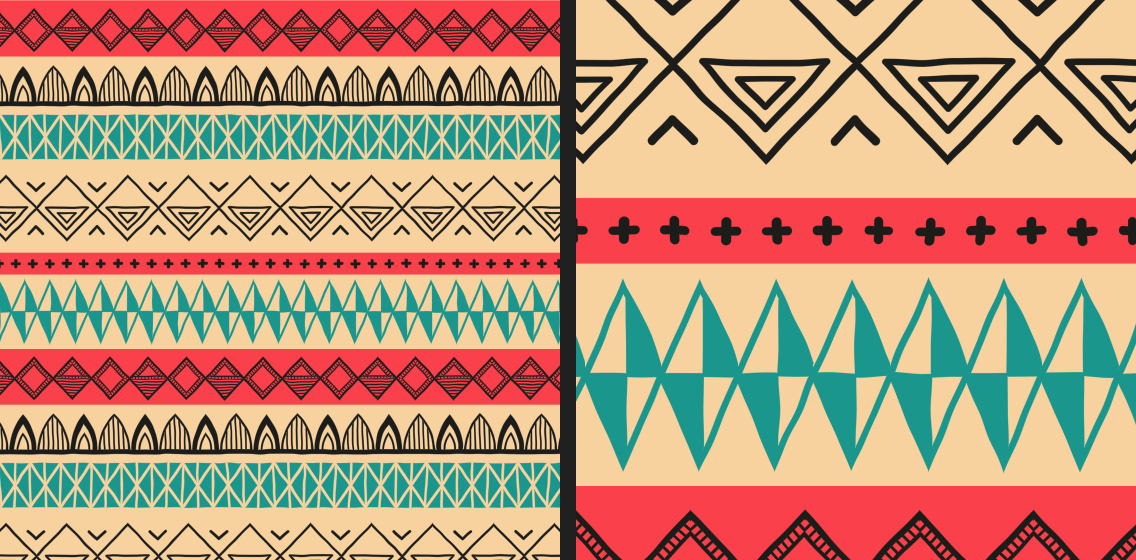
Left: the whole. Right: its middle third, enlarged.
Write a WebGL 2 fragment shader that draws this pattern.

```glsl
#version 300 es
precision highp float;
// Hand-drawn tribal stripes: six bands stacked in a repeating column.
// Each band folds x into its own pitch and inks a motif by distance functions;
// smooth noise bends the strokes. The canvas is 768 design units wide.
uniform vec2 u_resolution;
out vec4 fragColor;

float hash(vec2 p) { return fract(sin(dot(p, vec2(127.1, 311.7))) * 43758.5453); }

float noise(vec2 p) {
  vec2 i = floor(p), f = fract(p);
  f = f * f * (3.0 - 2.0 * f);
  return mix(mix(hash(i), hash(i + vec2(1, 0)), f.x),
             mix(hash(i + vec2(0, 1)), hash(i + vec2(1, 1)), f.x), f.y);
}

// Offset from the nearest of the centres spaced by pitch
float fold(float x, float pitch, float centre) {
  return mod(x - centre + 0.5 * pitch, pitch) - 0.5 * pitch;
}

float segment(vec2 p, vec2 a, vec2 b) {
  vec2 d = b - a;
  return length(p - a - d * clamp(dot(p - a, d) / dot(d, d), 0.0, 1.0));
}

float rhombus(vec2 p, vec2 r) {
  return (abs(p.x) / r.x + abs(p.y) / r.y - 1.0) * r.x * r.y / length(r);
}

// Pointed arch standing on y = 0
float arch(vec2 p, float w, float h) {
  float r = (h * h + w * w) / (2.0 * w);
  return max(length(vec2(abs(p.x) + r - w, p.y)) - r, -p.y);
}

// Flat-topped triangle pointing down, symmetric about x = 0
float triangleLine(vec2 p, float w, float top, float tip) {
  p.x = abs(p.x);
  return min(segment(p, vec2(0, top), vec2(w, top)), segment(p, vec2(w, top), vec2(0, tip)));
}

// Laddered diamonds, every second one hatched below
float ladderDiamonds(vec2 p) {
  vec2 q = vec2(fold(p.x, 52.35, 46.5), p.y - 41.0);
  bool hatched = abs(fold(p.x, 104.7, 46.5)) > 26.17;
  float edge = rhombus(q, vec2(26.2, 28.0));
  float ink = abs(edge) - 1.4;
  if (!hatched || q.y < -2.0) {
    ink = min(ink, abs(edge + 6.0) - 0.9);
    float rung = abs(fold(abs(q.x) - abs(q.y), 5.2, 0.0)) * 0.7 - 0.65;
    ink = min(ink, max(rung, abs(edge + 3.0) - 3.0));
  }
  if (hatched) {
    float rows = abs(fold(q.y + 1.2 * noise(p * 0.13), 4.0, 1.0)) - 0.85;
    ink = min(ink, max(max(rows, -q.y), edge));
    float rail = max(abs(fold(q.x, 4.5, 0.0)) - 0.7, abs(q.y + 1.5) - 1.7);
    ink = min(ink, max(min(abs(q.y + 3.2) - 0.9, rail), edge));
  }
  return ink;
}

// Bold arches alternating with striped ones on a heavy baseline
float arches(vec2 p) {
  vec2 bold = vec2(fold(p.x, 83.6, 31.5), 140.0 - p.y);
  vec2 lined = vec2(fold(p.x, 83.6, 73.3), 140.0 - p.y);
  float ink = max(arch(bold, 18.5, 50.0), -arch(bold, 12.0, 36.0));
  ink = min(ink, abs(arch(bold, 7.5, 23.0)) - 1.3);
  float shell = arch(lined, 20.5, 49.0);
  float stripes = abs(fold(lined.x + 0.03 * lined.y, 6.6, 0.0)) - 1.15;
  ink = min(ink, min(abs(shell) - 1.5, max(stripes, shell)));
  return min(ink, abs(p.y - 141.5) - 3.3);
}

// Teal strip cut by crossed and upright gaps
float lattice(vec2 p) {
  vec2 q = vec2(fold(p.x, 41.8, 20.5), p.y - 187.5);
  float post = floor((p.x - 20.5) / 20.9 + 0.5);
  float lean = (hash(vec2(post, 4.0)) - 0.5) * 0.14;
  float upright = abs(p.x - 20.5 - post * 20.9 - lean * q.y) - 1.7;
  float cross = abs(abs(q.x) * 30.5 - abs(q.y) * 20.9) / 37.0 - 2.0;
  return max(abs(q.y) - 30.5, -min(upright, cross));
}

// Open diamonds holding nested triangles, with ticks between them
float openDiamonds(vec2 p) {
  vec2 q = vec2(fold(p.x, 83.6, 8.0), p.y - 285.0);
  vec2 gap = vec2(abs(fold(p.x, 83.6, 49.3)), q.y);
  float ink = abs(rhombus(q, vec2(42.2, 43.5))) - 1.6;
  ink = min(ink, triangleLine(q, 29.0, -1.0, 30.0) - 1.5);
  ink = min(ink, triangleLine(q, 12.5, 6.5, 20.0) - 1.4);
  ink = min(ink, segment(gap, vec2(0, -24), vec2(11, -34)) - 1.9);
  return min(ink, segment(gap, vec2(0, 25), vec2(9.5, 35)) - 1.9);
}

float plusSigns(vec2 p) {
  vec2 q = abs(vec2(fold(p.x, 23.27, -1.3), p.y - 361.0));
  return min(segment(q, vec2(0), vec2(4.8, 0)) - 2.0, segment(q, vec2(0), vec2(0, 4.2)) - 2.2);
}

// Slim diamonds with opposite quarters filled
float slimDiamonds(vec2 p) {
  vec2 q = vec2(fold(p.x, 34.85, 33.5), p.y - 427.0);
  float edge = rhombus(q, vec2(17.4, 40.5));
  edge -= q.x > 0.0 && q.y < 0.0 ? 1.6 * sin(clamp(-q.y / 40.0, 0.0, 1.0) * 3.14) : 0.0;
  float quarter = q.y < 0.0 ? -q.x + 1.2 : q.x - 1.8;
  return min(abs(edge) - 1.5, max(edge, min(quarter, abs(q.y) - 0.9)));
}

void main() {
  float blur = 0.75 * 768.0 / u_resolution.x;
  vec2 p = gl_FragCoord.xy / u_resolution * 768.0;
  p.y = mod(768.0 - p.y - 0.5, 477.5);
  vec2 w = p + 1.3 * (vec2(noise(p * 0.07), noise(p * 0.07 + 40.0)) - 0.5);

  vec3 cream = vec3(0.97, 0.825, 0.625), red = vec3(0.98, 0.25, 0.29);
  vec3 teal = vec3(0.10, 0.59, 0.55), black = vec3(0.11, 0.11, 0.10);

  // Red stripes on cream
  float stripe = min(abs(p.y - 38.5) - 38.5, abs(p.y - 361.0) - 15.0);
  vec3 color = mix(cream, red, smoothstep(blur, -blur, stripe));

  // One motif per band
  float ink = p.y < 80.0 ? ladderDiamonds(w) : p.y < 150.0 ? arches(w)
            : p.y < 230.0 ? lattice(w) : p.y < 340.0 ? openDiamonds(w)
            : p.y < 378.0 ? plusSigns(w) : slimDiamonds(w);
  bool isTeal = p.y > 378.0 || (p.y > 150.0 && p.y < 230.0);
  color = mix(color, isTeal ? teal : black, smoothstep(blur, -blur, ink));
  fragColor = vec4(color, 1.0);
}
```
